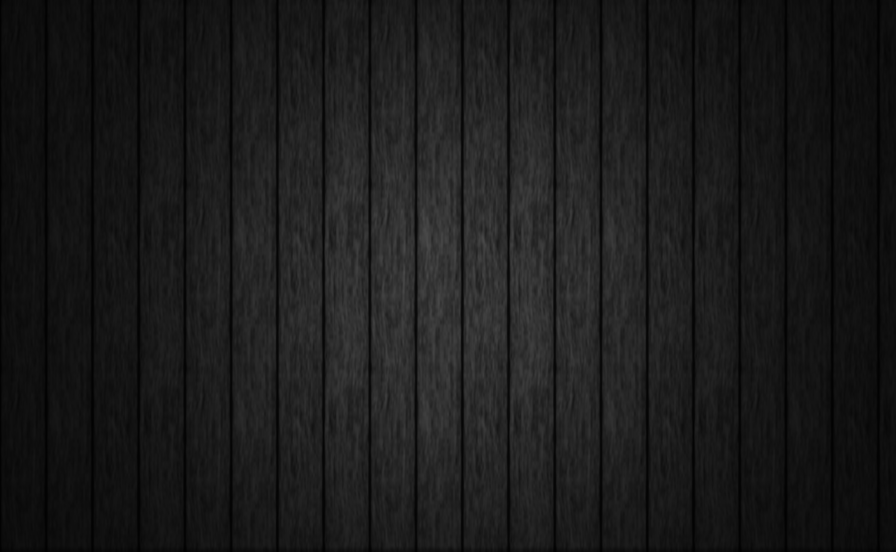
Reproduce this texture procedurally as a WebGL 1 fragment shader.

```glsl
precision highp float;
// Dark vertical wooden planks under a soft central glow.
// Stretched value noise gives the grain, which tiles every four planks across
// and three times up; thin seams, rings and knots are laid over it.

uniform vec2 u_resolution;

float hash(vec2 p) {
  vec3 q = fract(vec3(p.xyx) * vec3(0.1031, 0.1030, 0.0973));
  q += dot(q, q.yzx + 33.33);
  return fract((q.x + q.y) * q.z);
}

// Value noise whose lattice wraps after the given period.
float tiledNoise(vec2 p, vec2 period) {
  vec2 cell = floor(p);
  vec2 f = fract(p);
  f = f * f * (3.0 - 2.0 * f);
  vec2 a = mod(cell, period);
  vec2 b = mod(cell + 1.0, period);
  return mix(mix(hash(a), hash(vec2(b.x, a.y)), f.x),
             mix(hash(vec2(a.x, b.y)), hash(b), f.x), f.y);
}

// Grain with a frequency counted per plank across and per tile upward.
float grain(vec2 p, vec2 frequency) {
  return tiledNoise(p * frequency, vec2(4.0, 1.0) * frequency);
}

// Long streaks, fine fibres and short pores, centred on zero.
float woodGrain(vec2 p) {
  p.x += 0.12 * (grain(p, vec2(1.0, 3.0)) - 0.5);
  float streaks = grain(p, vec2(9.0, 2.0)) - 0.5;
  float fibres = grain(p + 0.37, vec2(17.0, 5.0)) - 0.5;
  float pores = grain(p + 0.71, vec2(25.0, 20.0)) - 0.5;
  float specks = grain(p + 0.19, vec2(26.0, 48.0)) - 0.5;
  return 0.16 * streaks + 0.30 * fibres + 0.34 * pores + 0.20 * specks;
}

// Elongated growth rings around the heart of a plank.
float rings(vec2 p, vec2 heart) {
  float warp = grain(p, vec2(3.0, 4.0));
  float radius = length(p - heart);
  return sin(radius * 50.0 + warp * 4.0) * smoothstep(0.6, 0.15, radius);
}

float knot(vec2 p, vec2 center, vec2 size) {
  vec2 d = (p - center) / size;
  return exp(-dot(d, d));
}

void main() {
  vec2 uv = gl_FragCoord.xy / u_resolution;
  float aspect = u_resolution.x / u_resolution.y;

  // Plank space: x counts planks, y counts vertical tiles.
  vec2 wood = vec2(uv.x / 0.0516, uv.y * 3.0);
  float plank = mod(floor(wood.x), 4.0);
  vec2 local = fract(wood);

  // Surface tone, with each plank shifted along its own grain.
  float tone = 1.0 + woodGrain(wood + vec2(0.0, plank * 0.29));
  tone *= 0.97 + 0.06 * hash(vec2(plank, 7.0));

  // The third plank of each group shows its heart; the fourth has knots.
  float heartPlank = step(1.5, plank) * step(plank, 2.5);
  float knotPlank = step(2.5, plank);
  tone += 0.09 * heartPlank * rings(local, vec2(0.36, 0.48));
  tone -= 0.40 * knotPlank * knot(local, vec2(0.17, 0.68), vec2(0.07, 0.05));
  tone -= 0.30 * heartPlank * knot(local, vec2(0.77, 0.68), vec2(0.06, 0.06));
  tone -= 0.25 * heartPlank * knot(local, vec2(0.20, 0.80), vec2(0.05, 0.04));

  // Sparse, slender dark flecks.
  float flecks = smoothstep(0.78, 0.98, grain(wood + 0.13, vec2(11.0, 8.0)));
  tone -= 0.25 * flecks * (0.4 + 0.6 * step(1.5, plank));

  // Thin dark seam, a shallow shade beside it and a fine lit bevel.
  float seam = abs(fract(wood.x + 0.5) - 0.5);
  float edgeWear = 0.012 * (grain(wood, vec2(3.0, 16.0)) - 0.5);
  tone *= 1.0 - 0.22 * exp(-seam * 14.0);
  tone *= mix(0.22, 1.0, smoothstep(0.004, 0.052, seam + edgeWear));
  tone += 0.07 * exp(-pow((local.x - 0.085) / 0.025, 2.0));

  // Radial light, fading out to near black at the sides.
  vec2 fromGlow = (uv - vec2(0.505, 0.49)) * vec2(aspect, 1.0);
  float light = 0.046 + 0.168 * exp(-3.9 * dot(fromGlow, fromGlow));
  light *= mix(0.6, 1.0, smoothstep(0.0, 0.012, uv.y));

  gl_FragColor = vec4(vec3(max(light * tone, 0.0)), 1.0);
}
```
